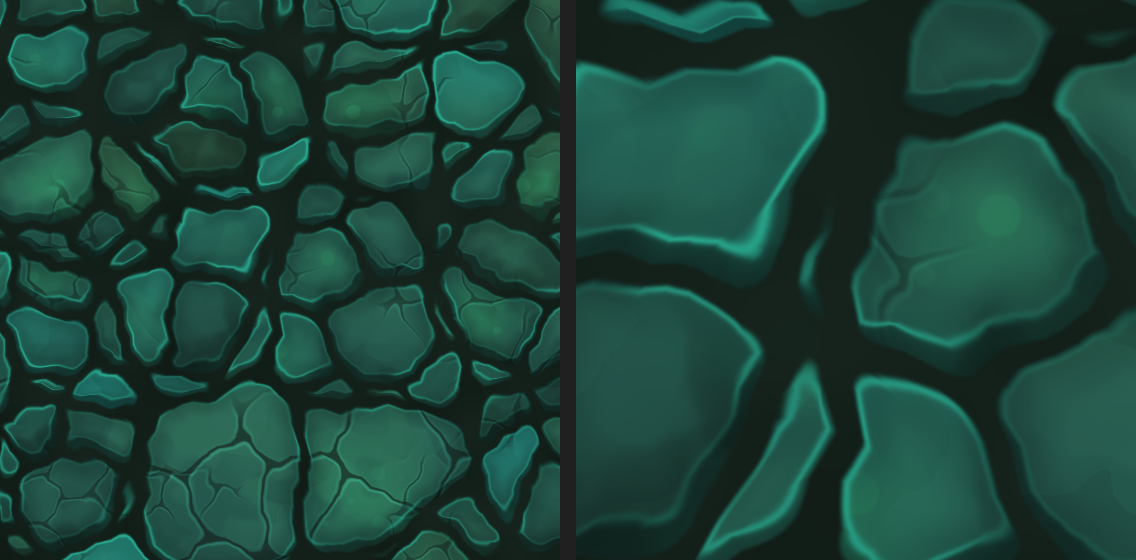
Left: the whole. Right: its middle third, enlarged.
This texture is drawn by a WebGL 1 fragment shader. Its source:

```glsl
precision highp float;
// Mossy teal flagstones with dark gaps, lit rims, hairline cracks and green glows.
// Coarse cellular stones are partly split by a finer cellular layer; the smooth
// border distance of both layers shapes gaps, side walls and bright rims.
uniform vec2 u_resolution;

const vec3 GAP = vec3(0.075, 0.125, 0.10);
const vec3 DEEP = vec3(0.115, 0.26, 0.225);
const vec3 SLATE = vec3(0.14, 0.335, 0.295);
const vec3 JADE = vec3(0.175, 0.41, 0.335);
const vec3 TEAL = vec3(0.13, 0.50, 0.465);
const vec3 GLOW = vec3(0.18, 0.58, 0.39);
const vec3 RIM = vec3(0.16, 0.68, 0.57);

struct Cell { vec2 id; vec2 offset; vec2 outward; float edge; };

float hash(vec2 p) { return fract(sin(dot(p, vec2(127.1, 311.7))) * 43758.55); }
vec2 hash2(vec2 p) { return vec2(hash(p), hash(p + 47.3)); }

float noise(vec2 p) {
  vec2 i = floor(p), f = fract(p);
  f = f * f * (3.0 - 2.0 * f);
  return mix(mix(hash(i), hash(i + vec2(1, 0)), f.x),
             mix(hash(i + vec2(0, 1)), hash(i + vec2(1, 1)), f.x), f.y);
}

// Triangle waves bend straight borders into chipped, angular ones.
vec2 chip(vec2 p, float freq) {
  vec2 q = p.yx * freq + 0.6 * sin(p * freq * 1.7 + vec2(1.0, 4.0));
  return abs(fract(q) - 0.5) - 0.25;
}

vec2 site(vec2 cell, float seed) { return cell + 0.08 + 0.84 * hash2(cell + seed); }

// Nearest cell with rounded border distance and outward direction, in canvas units.
Cell cellular(vec2 uv, float scale, float seed) {
  vec2 p = uv * scale, home = floor(p), id = home, center = p;
  float best = 9.0;
  for (int y = -1; y <= 1; y++) for (int x = -1; x <= 1; x++) {
    vec2 cell = home + vec2(x, y), s = site(cell, seed);
    float d = length(s - p);
    if (d < best) { best = d; id = cell; center = s; }
  }
  float sum = 0.0;
  vec2 pull = vec2(0.0);
  for (int y = -2; y <= 2; y++) for (int x = -2; x <= 2; x++) {
    vec2 s = site(id + vec2(x, y), seed), gap = s - center;
    if (dot(gap, gap) > 0.0001) {
      vec2 dir = normalize(gap);
      float w = exp(-20.0 * dot(0.5 * (s + center) - p, dir));
      sum += w;
      pull += dir * w;
    }
  }
  return Cell(id + seed, (p - center) / scale, pull / sum, -log(sum) / (20.0 * scale));
}

// Dark hairline with a faint lit lower lip.
vec3 crack(vec3 color, Cell c, float width, float amount) {
  float line = 1.0 - smoothstep(width * 0.4, width * 1.6, c.edge);
  float lip = exp(-pow((c.edge - width * 2.6) / width, 2.0)) * (0.5 + 0.5 * c.outward.y);
  return mix(color + 0.22 * amount * lip * RIM, GAP, line * amount * 0.62);
}

// Sparse round spots, one at most in each square.
float spots(vec2 uv, float scale) {
  vec2 p = uv * scale, cell = floor(p);
  float radius = 0.10 + 0.22 * hash(cell + 5.0);
  float d = length(fract(p) - 0.35 - 0.3 * hash2(cell));
  return (1.0 - smoothstep(radius - 0.05, radius + 0.03, d)) * step(0.45, hash(cell + 9.0));
}

void main() {
  vec2 uv = gl_FragCoord.xy / u_resolution.y;
  float pixel = 1.0 / u_resolution.y;
  vec2 p = uv + 0.035 * chip(uv, 5.0) + 0.012 * chip(uv + 0.3, 17.0);
  Cell slab = cellular(p, 3.5, 3.0);
  Cell piece = cellular(p + 0.01 * chip(uv, 11.0), 6.4, 21.0);
  Cell chips = cellular(p + 0.02 * chip(uv, 13.0), 11.0, 63.0);

  // Join the two layers where a slab is split into pieces.
  float isSplit = step(0.42, hash(slab.id + 2.0));
  float wear = noise(uv * 13.0);
  float slabDepth = slab.edge - 0.0055 - 0.005 * wear;
  float pieceDepth = piece.edge - 0.0035 - 0.004 * wear + (1.0 - isSplit);
  float blend = clamp(0.5 + (pieceDepth - slabDepth) / 0.024, 0.0, 1.0);
  float depth = mix(pieceDepth, slabDepth, blend) - 0.012 * blend * (1.0 - blend);
  vec2 outward = mix(piece.outward, slab.outward, blend);
  vec2 id = slab.id + isSplit * piece.id * 1.37;
  vec2 offset = mix(slab.offset, piece.offset, isSplit);
  float size = mix(0.14, 0.08, isSplit);

  // Painted face: stone tone, soft blotches and light from above.
  float tone = hash(id + 11.0);
  float vivid = smoothstep(0.68, 0.95, hash(id + 17.0));
  float blotch = 0.6 * noise(p * 9.0) + 0.4 * smoothstep(0.35, 0.65, noise(p * 24.0));
  float light = 0.55 * tone + 0.55 * blotch + 0.22 * offset.y / size - 0.06;
  vec3 face = mix(DEEP, SLATE, smoothstep(0.05, 0.48, light));
  face = mix(face, JADE, smoothstep(0.45, 0.95, light));
  face = mix(face, TEAL, vivid * clamp(0.5 + 0.4 * offset.y / size, 0.1, 0.9));
  face *= mix(vec3(1.0), vec3(1.14, 0.96, 0.86), smoothstep(0.6, 0.9, hash(id + 29.0)));
  face *= 0.96 + 0.08 * hash(chips.id);

  // Green glow with round spots.
  vec2 glowOffset = (offset - 0.25 * size * (hash2(id + 31.0) - 0.5)) / size;
  float glow = exp(-2.2 * dot(glowOffset, glowOffset)) * smoothstep(0.4, 0.95, hash(id + 37.0));
  face = mix(face, GLOW, glow * (0.32 + 0.25 * blotch + 0.28 * spots(uv, 23.0)));

  // Cracks fade in and out over the faces.
  float crackMask = smoothstep(0.3, 0.55, noise(uv * 6.0 + 8.0));
  face = crack(face, piece, 0.0024, (1.0 - isSplit) * crackMask);
  face = crack(face, chips, 0.0017, 0.7 * smoothstep(0.5, 0.72, noise(uv * 8.0 + 20.0)));

  // Shaded side wall, bright rim and dark gap.
  float wall = 0.0045 + 0.013 * max(0.0, -outward.y) * (0.5 + wear);
  float inner = depth - wall;
  face *= mix(0.82, 1.0, smoothstep(0.0, 0.035, inner));
  vec3 color = mix(face * 0.66, face, smoothstep(-0.002, 0.002, inner));
  float sparkle = smoothstep(0.4, 0.85, noise(uv * 15.0 + 40.0));
  float shine = 0.16 + 0.38 * sparkle + 0.3 * vivid;
  float rim = exp(-pow(inner / 0.0024, 2.0)) + 0.3 * sparkle * exp(-abs(inner) / 0.013);
  color = mix(color, RIM, clamp(rim * shine, 0.0, 0.9));
  color = mix(GAP * (0.85 + 0.3 * wear), color, smoothstep(-pixel, 0.0025 + pixel, depth));
  gl_FragColor = vec4(color, 1.0);
}
```
